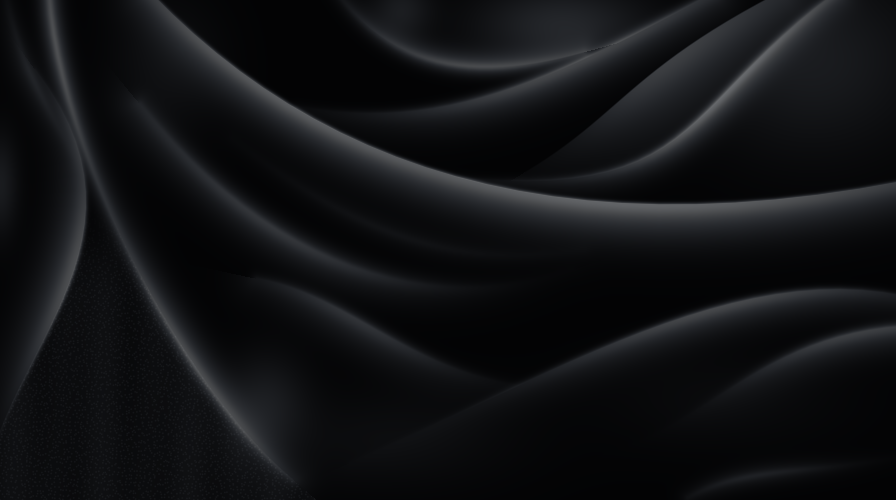
A WebGL 2 fragment shader for this texture:

```glsl
#version 300 es
precision highp float;
// Folds of black satin under a soft, cool light.
// Each fold is a cubic curve: its signed distance shapes a sheen that is crisp
// on one side and soft on the other; front folds hide the sheen behind them.
uniform vec2 u_resolution;
out vec4 fragColor;

const int CURVE_STEPS = 24;
const float EXPOSURE = 1.36;
const vec3 SHADOW = vec3(0.011, 0.012, 0.016);
const vec3 COOL_LIGHT = vec3(0.94, 1.0, 1.09);
const vec3 NEUTRAL_LIGHT = vec3(0.98, 1.0, 1.02);

vec2 bezier(vec2 a, vec2 b, vec2 c, vec2 d, float t) {
  float s = 1.0 - t;
  return s * s * s * a + 3.0 * s * s * t * b + 3.0 * s * t * t * c + t * t * t * d;
}

// x: signed distance, positive to the left of travel; y: position along curve.
vec2 fold(vec2 p, vec2 a, vec2 b, vec2 c, vec2 d) {
  float nearest = 1e5, side = 1.0, along = 0.0;
  vec2 start = a;
  for (int i = 1; i <= CURVE_STEPS; i++) {
    vec2 end = bezier(a, b, c, d, float(i) / float(CURVE_STEPS));
    vec2 e = end - start, q = p - start;
    float h = clamp(dot(q, e) / dot(e, e), 0.0, 1.0);
    vec2 gap = q - e * h;
    float dist = dot(gap, gap);
    if (dist < nearest) {
      nearest = dist;
      side = e.x * q.y - e.y * q.x < 0.0 ? -1.0 : 1.0;
      along = (float(i - 1) + h) / float(CURVE_STEPS);
    }
    start = end;
  }
  return vec2(side * sqrt(nearest), along);
}

// Broad sheen plus a tight highlight, brightest at one place along the fold.
float sheen(vec2 f, float left, float right, float peak, float spread) {
  float across = abs(f.x) / (f.x > 0.0 ? left : right);
  float along = (f.y - peak) / spread;
  float lobes = 0.78 * exp(-pow(across, 1.5)) + 0.25 * exp(-7.0 * across * across);
  return lobes * exp(-along * along);
}

float glow(vec2 p, vec2 center, vec2 size) {
  vec2 q = (p - center) / size;
  return exp(-dot(q, q));
}

float leftOf(vec2 f) { return smoothstep(-0.002, 0.002, f.x); }

vec2 hash2(vec2 p) {
  return fract(sin(vec2(dot(p, vec2(127.1, 311.7)), dot(p, vec2(269.5, 183.3)))) * 4375.5);
}

// Distance to the closest scattered point.
float cellular(vec2 p) {
  vec2 cell = floor(p), local = fract(p);
  float nearest = 2.0;
  for (int i = 0; i < 9; i++) {
    vec2 o = vec2(i % 3 - 1, i / 3 - 1);
    nearest = min(nearest, length(o + hash2(cell + o) - local));
  }
  return nearest;
}

void main() {
  vec2 p = gl_FragCoord.xy / u_resolution * vec2(1.786, 1.0);

  // Fold curves
  vec2 sweep = fold(p, vec2(0.302, 1.012), vec2(0.628, 0.674), vec2(1.093, 0.5), vec2(1.8, 0.637));
  vec2 drape = fold(p, vec2(0.593, 0.786), vec2(0.884, 0.733), vec2(1.093, 0.837), vec2(1.419, 1.012));
  vec2 hollow = fold(p, vec2(0.674, 1.012), vec2(0.791, 0.849), vec2(0.977, 0.842), vec2(1.163, 0.895));
  vec2 curl = fold(p, vec2(0.884, 0.647), vec2(1.395, 0.593), vec2(1.349, 0.779), vec2(1.663, 1.012));
  vec2 pleat = fold(p, vec2(1.047, 0.656), vec2(1.233, 0.767), vec2(1.256, 0.86), vec2(1.547, 1.012));
  vec2 fall = fold(p, vec2(0.098, 1.012), vec2(0.118, 0.698), vec2(0.367, 0.22), vec2(0.585, 0.04));
  vec2 bulge = fold(p, vec2(0.07, 0.86), vec2(0.302, 0.558), vec2(0.07, 0.349), vec2(-0.012, 0.105));
  vec2 tuck = fold(p, vec2(0.012, 1.012), vec2(0.04, 0.86), vec2(0.1, 0.78), vec2(0.15, 0.68));
  vec2 inner = fold(p, vec2(0.279, 0.791), vec2(0.535, 0.465), vec2(0.86, 0.36), vec2(1.14, 0.46));
  vec2 echo = fold(p, vec2(0.465, 0.721), vec2(0.674, 0.558), vec2(0.884, 0.453), vec2(1.163, 0.5));
  vec2 crease = fold(p, vec2(0.512, 0.442), vec2(0.698, 0.407), vec2(0.814, 0.256), vec2(1.047, 0.226));
  vec2 wave = fold(p, vec2(0.698, 0.074), vec2(1.116, 0.256), vec2(1.465, 0.477), vec2(1.802, 0.407));
  vec2 ripple = fold(p, vec2(1.209, 0.093), vec2(1.419, 0.151), vec2(1.512, 0.326), vec2(1.802, 0.347));
  vec2 hem = fold(p, vec2(1.372, 0.005), vec2(1.488, 0.07), vec2(1.628, 0.051), vec2(1.802, 0.088));

  // Cloth behind the long sweep
  float back = 0.19 * sheen(hollow, 0.026, 0.016, 0.6, 0.5);
  back += leftOf(hollow) * (0.1 * glow(p, vec2(1.12, 0.95), vec2(0.17, 0.08))
    + 0.07 * glow(p, vec2(0.8, 0.98), vec2(0.06, 0.06)));
  back *= leftOf(drape);
  back += 0.19 * sheen(drape, 0.01, 0.045, 0.68, 0.45);
  back = mix(back, 0.17 * sheen(pleat, 0.01, 0.11, 0.7, 0.45), 1.0 - leftOf(pleat));
  back *= leftOf(curl);
  back += 0.25 * sheen(curl, 0.008, 0.03, 0.66, 0.42);
  back += 0.07 * (1.0 - leftOf(curl)) * glow(p, vec2(1.62, 0.88), vec2(0.22, 0.18));

  // Long sweep and the cloth below it
  float front = 0.26 * sheen(sweep, 0.004, 0.06, 0.74, 0.36);
  front += 0.21 * sheen(sweep, 0.004, 0.048, 0.2, 0.3);
  front += 0.14 * sheen(inner, 0.02, 0.042, 0.32, 0.38);
  front += 0.04 * sheen(echo, 0.025, 0.025, 0.5, 0.4);
  front += 0.13 * sheen(crease, 0.012, 0.048, 0.4, 0.4) * leftOf(wave);
  front += 0.07 * glow(p, vec2(0.53, 0.19), vec2(0.08, 0.1));
  front += 0.035 * glow(p, vec2(0.33, 0.86), vec2(0.11, 0.14));
  front += 0.028 * glow(p, vec2(0.78, 0.12), vec2(0.25, 0.1));

  // Lower right waves
  front += 0.19 * sheen(wave, 0.007, 0.042, 0.65, 0.34);
  front += 0.16 * sheen(ripple, 0.01, 0.04, 0.88, 0.36);
  front += 0.08 * sheen(hem, 0.018, 0.02, 0.35, 0.4);
  front += 0.02 * glow(p, vec2(1.45, 0.2), vec2(0.25, 0.1));

  // Left folds
  front += 0.2 * sheen(fall, 0.034, 0.013, 0.7, 0.27);
  front += 0.21 * sheen(fall, 0.02, 0.02, 0.1, 0.28);
  front += 0.21 * sheen(bulge, 0.005, 0.052, 0.5, 0.33);
  front += 0.07 * sheen(tuck, 0.02, 0.025, 0.4, 0.4);
  front += 0.07 * glow(p, vec2(0.0, 0.63), vec2(0.035, 0.1));

  // Matte grained cloth between the left folds
  float matte = leftOf(bulge) * (1.0 - leftOf(fall)) * (1.0 - smoothstep(0.4, 0.62, p.y));
  float grain = 1.0 - smoothstep(0.0, 0.4, cellular(p * 130.0));
  float pleats = 0.5 + 0.3 * sin(p.x * 38.0 + 2.0 * p.y) + 0.2 * sin(p.x * 71.0 - 3.0 * p.y);
  front += matte * (0.018 + 0.018 * pleats + 0.03 * grain);
  float light = EXPOSURE * mix(front, back + front, leftOf(sweep));
  vec3 tint = mix(COOL_LIGHT, NEUTRAL_LIGHT, smoothstep(0.1, 0.3, light));
  fragColor = vec4(SHADOW + tint * light, 1.0);
}
```
